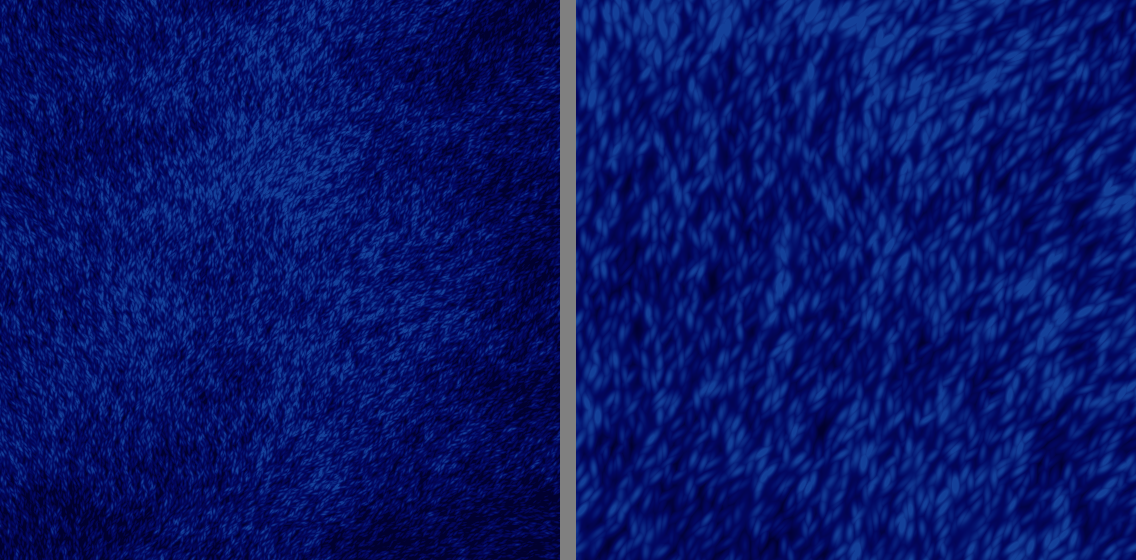
Left: the whole. Right: its middle third, enlarged.
Write a WebGL 1 fragment shader that draws this texture.

```glsl
precision highp float;
// Deep blue plush fleece: short leaning tufts with dark creases between them.
// Tufts are stretched cellular noise at two scales, turned by a slowly bending
// pile direction; layered sines brush broad light and dark patches over them.

uniform vec2 u_resolution;

#define TUFT_GRID 138.0
#define CLUMP_GRID 52.0
#define TUFT_SHAPE vec2(1.0, 0.36)
#define CLUMP_SHAPE vec2(1.0, 0.45)
#define LEAN_JITTER 1.0
#define TUFT_CONTRAST 0.82
#define CLUMP_CONTRAST 0.58
#define PATCH_CONTRAST 1.15
#define TONE_SHIFT 2.05

const vec3 CREASE = vec3(0.005, 0.005, 0.19);
const vec3 SHADE = vec3(0.01, 0.02, 0.31);
const vec3 ROYAL = vec3(0.01, 0.03, 0.38);
const vec3 BRIGHT = vec3(0.02, 0.09, 0.45);
const vec3 SHEEN = vec3(0.05, 0.17, 0.52);
const vec3 TIP = vec3(0.08, 0.25, 0.60);

vec3 hash3(vec2 cell) {
  vec3 h = fract(cell.xyx * vec3(0.1031, 0.1030, 0.0973));
  h += dot(h, h.yxz + 33.33);
  return fract((h.xxy + h.yzz) * h.zyx);
}

// Direction of the pile: steep at the left, lying flatter to the right and below.
float pileAngle(vec2 p) {
  float angle = mix(1.95, 0.72, smoothstep(-0.1, 0.9, p.x));
  angle -= 0.35 * (1.0 - smoothstep(0.05, 0.2, p.y));
  return angle + 0.16 * sin(p.x * 17.0 + 2.0 * sin(p.y * 11.0))
               + 0.14 * sin(p.y * 23.0 - p.x * 9.0);
}

// Height of the tallest tuft here, roughly 0 in creases to 1 on tips.
float tufts(vec2 p, float grid, vec2 shape, float seed) {
  vec2 q = p * grid;
  vec2 base = floor(q);
  float height = 0.0;
  for (int y = -2; y <= 2; y++) {
    for (int x = -2; x <= 2; x++) {
      vec2 cell = base + vec2(float(x), float(y));
      vec3 rnd = hash3(cell + seed);
      vec2 root = cell + rnd.xy;
      float angle = pileAngle(root / grid) + LEAN_JITTER * (rnd.z - 0.5);
      vec2 along = vec2(cos(angle), sin(angle));
      vec2 d = q - root;
      vec2 e = vec2(dot(d, along), dot(d, vec2(-along.y, along.x))) / shape;
      float lift = 0.45 + 0.55 * fract(rnd.z * 7.0 + rnd.x);
      height = max(height, lift * exp(-dot(e, e)));
    }
  }
  return height;
}

// Broad brushed patches: a light middle, darker right side and lower edge.
float patches(vec2 p) {
  vec2 q = (p - vec2(0.43, 0.6)) / vec2(0.38, 0.5);
  float tone = 1.3 * exp(-dot(q, q)) - 0.42;
  tone -= 0.5 * smoothstep(0.65, 0.95, p.x);
  tone -= 0.6 * (1.0 - smoothstep(0.05, 0.19, p.y));
  vec2 w = p * 10.0 + 1.7;
  float amp = 0.27;
  for (int i = 0; i < 5; i++) {
    tone += amp * sin(w.x + 1.5 * sin(w.y * 0.8));
    w = mat2(0.8, 0.6, -0.6, 0.8) * w * 1.75 + 2.3;
    amp *= 0.87;
  }
  return tone;
}

// Ramp through the blues, one unit per step.
vec3 blueRamp(float k) {
  vec3 c = mix(CREASE, SHADE, clamp(k, 0.0, 1.0));
  c = mix(c, ROYAL, clamp(k - 1.0, 0.0, 1.0));
  c = mix(c, BRIGHT, clamp(k - 2.0, 0.0, 1.0));
  c = mix(c, SHEEN, clamp(k - 3.0, 0.0, 1.0));
  return mix(c, TIP, clamp(k - 4.0, 0.0, 1.0));
}

void main() {
  vec2 p = gl_FragCoord.xy / u_resolution.y;

  // Each layer is centred and scaled to about unit spread before weighting.
  float fine = (tufts(p, TUFT_GRID, TUFT_SHAPE, 3.0) - 0.42) / 0.2;
  float clump = (tufts(p, CLUMP_GRID, CLUMP_SHAPE, 71.0) - 0.45) / 0.2;
  float tone = TUFT_CONTRAST * fine + CLUMP_CONTRAST * clump
             + PATCH_CONTRAST * patches(p);

  gl_FragColor = vec4(blueRamp(tone + TONE_SHIFT), 1.0);
}
```
